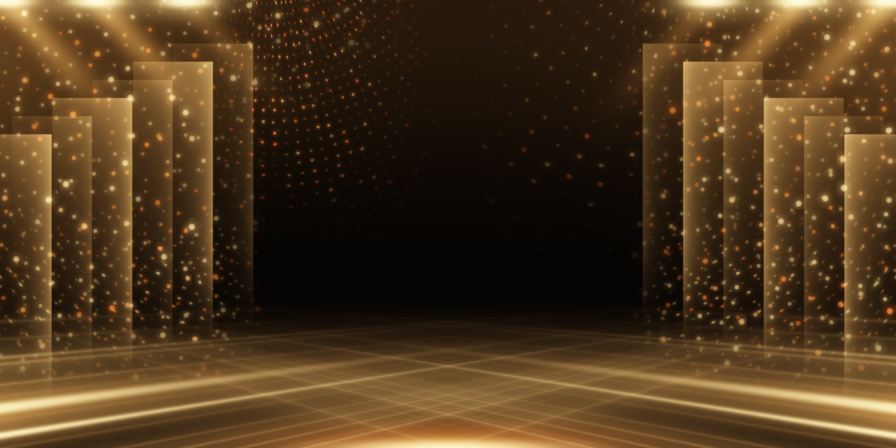
Reproduce this background procedurally as a Shadertoy shader.

```glsl
// Golden stage: glowing side panels, spotlights, drifting sparks and a streaked floor.
#define PANELS 6
#define STREAKS 20
#define GOLD vec3(1.0, 0.59, 0.24)
#define AMBER vec3(1.0, 0.36, 0.09)
#define CREAM vec3(1.0, 0.77, 0.43)
#define PANEL_GAIN 0.80
#define BEAM_GAIN 0.75
#define SPARK_GAIN 1.15
#define FLOOR_TOP 0.34

vec2 hash22(vec2 p) {
    vec3 q = fract(p.xyx * vec3(0.1031, 0.1030, 0.0973));
    q += dot(q, q.yzx + 33.33);
    return fract((q.xx + q.yz) * q.zy);
}

float gauss(float x) { return exp(-x * x); }

// One soft dot in each grid cell, with random place, size and tint
vec3 sparks(vec2 grid, float radius, float jitter) {
    vec2 id = floor(grid);
    vec2 h = hash22(id + 17.0);
    vec2 place = 0.5 + jitter * (hash22(id + 71.0) - 0.5);
    float r = radius * mix(0.55, 1.0, h.x);
    float d = length(fract(grid) - place);
    float glow = smoothstep(r, r * 0.25, d) + 0.25 * gauss(d / (r * 1.4));
    return mix(AMBER, CREAM, smoothstep(0.1, 0.6, h.y)) * glow * mix(0.2, 1.0, h.x * h.x);
}

// Dots set along concentric arcs
vec3 arcDots(vec2 p, vec2 centre, float spacing, float radius) {
    vec2 v = p - centre;
    return sparks(vec2(atan(v.x, -v.y) * 0.5, length(v)) / spacing + 40.0, radius, 0.2);
}

// Glass panels rising toward the middle, each lit on its inner edge
vec3 panels(vec2 m, float aa) {
    vec3 sum = vec3(0.0);
    for (int i = 0; i < PANELS; i++) {
        float k = float(i);
        float edge = 0.115 + 0.09 * k;
        float top = 0.70 + 0.0325 * k + 0.008 * k;
        float base = 0.08 + 0.034 * k;
        float u = clamp((m.x - edge) / 0.178 + 1.0, 0.0, 1.0);
        float inside = smoothstep(-aa, aa, edge - m.x) * smoothstep(-aa, aa, m.x - edge + 0.178)
                     * smoothstep(-aa, aa, top - m.y);
        float gain = i % 2 == 0 ? 1.0 : 0.36;
        float fade = smoothstep(base, base + 0.28, m.y);
        float drop = min(m.y - top, 0.0);
        float cap = exp(drop * 9.0);
        float fill = 0.02 + 0.46 * u * u * u * u + cap * (0.20 + 0.32 * u);
        float rim = 0.35 * exp(min(m.x - edge, 0.0) / 0.010) + 0.20 * exp(drop / 0.006);
        sum += mix(GOLD, CREAM, 0.4) * inside * gain * fade * (fill + rim);
    }
    return sum * PANEL_GAIN;
}

// Lamps along the top with slanted beams
vec3 spotlights(vec2 m) {
    vec3 sum = vec3(0.0);
    vec2 dir = normalize(vec2(0.68, -0.73));
    for (int i = 0; i < 3; i++) {
        vec2 v = m - vec2(0.015 + 0.2 * float(i), 0.997);
        float along = dot(v, dir);
        float across = dot(v, vec2(-dir.y, dir.x));
        float beam = gauss(across / (0.024 + 0.04 * max(along, 0.0)));
        beam *= smoothstep(-0.03, 0.04, along) * exp(-max(along, 0.0) * 4.0);
        beam *= smoothstep(0.42, 0.18, along) * (i == 2 ? 0.35 : 1.0);
        float flare = 2.6 * gauss(length(v / vec2(0.046, 0.011)))
                    + 0.6 * gauss(length(v / vec2(0.085, 0.035)));
        sum += GOLD * beam * BEAM_GAIN + CREAM * flare;
    }
    return sum;
}

// Light trails running from the near side to a far vanishing point
vec3 streaks(vec2 p) {
    vec2 v = vec2(2.34, 0.39) - p;
    float slope = v.y / max(v.x, 0.1);
    float nearSide = exp(-p.x * 1.7);
    vec3 sum = vec3(0.0);
    for (int i = 0; i < STREAKS; i++) {
        vec2 h = hash22(vec2(float(i), 5.0));
        float s = 0.045 + 0.0135 * (float(i) + 0.7 * h.x);
        float d = abs(slope - s);
        float thin = gauss(d / 0.0018) * (0.1 + 0.6 * h.y * h.y);
        float wide = gauss(d / (0.007 + 0.012 * h.x)) * 0.17 * (0.5 + h.y);
        sum += mix(GOLD, CREAM, 0.6 * h.y) * (thin * nearSide + wide * (0.22 + 0.8 * nearSide));
    }
    // Hot trails at the outer edge
    float hot = gauss((slope - 0.129) / 0.0045) + 0.8 * gauss((slope - 0.155) / 0.003);
    float halo = gauss((slope - 0.135) / 0.020);
    return sum + exp(-p.x * 3.0) * (CREAM * hot * 2.0 + GOLD * halo * 0.65);
}

void mainImage(out vec4 fragColor, in vec2 fragCoord) {
    vec2 p = fragCoord / iResolution.xy * vec2(2.0, 1.0);
    vec2 m = vec2(min(p.x, 2.0 - p.x), p.y);
    float aa = 1.0 / iResolution.y;
    float side = 1.0 - m.x;

    // Dark hall with a warm upper haze
    float haze = smoothstep(0.40, 1.05, p.y) * (0.15 + 0.30 * side * side);
    vec3 col = vec3(0.016, 0.011, 0.006) + GOLD * haze * 0.72;
    col += GOLD * 0.07 * smoothstep(0.62, 0.2, m.x) * smoothstep(0.15, 0.5, p.y);
    col += panels(m, aa) + spotlights(m);

    // Loose sparks over the sides, then ordered arcs of dots
    float wings = smoothstep(0.62, 0.40, m.x) * smoothstep(0.10, 0.35, p.y);
    float drift = smoothstep(1.05, 0.45, p.x + 1.1 * (1.0 - p.y)) * step(p.x, 1.0);
    vec3 loose = sparks(p * 15.0, 0.15, 0.7) + 0.65 * sparks(p * 25.0 + 9.3, 0.18, 0.6);
    col += loose * max(wings, drift) * SPARK_GAIN;
    float leftArcs = smoothstep(1.02, 0.60, p.x) * smoothstep(0.45, 0.62, p.x) * smoothstep(0.46, 0.75, p.y);
    col += mix(AMBER, vec3(1.0), 0.5) * arcDots(p, vec2(0.60, 1.22), 0.024, 0.21) * leftArcs * 0.85;
    float rightArcs = smoothstep(0.98, 1.35, p.x) * smoothstep(0.35, 0.85, p.y);
    col += arcDots(p, vec2(1.55, 1.25), 0.045, 0.14) * rightArcs * 0.40;
    float lowArcs = smoothstep(0.60, 0.42, m.x) * gauss((p.y - 0.36) / 0.13);
    col += arcDots(m, vec2(0.70, 0.95), 0.024, 0.20) * lowArcs * 0.65;

    // Floor with crossing trails and a hot centre
    float ground = smoothstep(FLOOR_TOP, 0.12, p.y);
    col += ground * (streaks(p) + streaks(vec2(2.0 - p.x, p.y)));
    float pool = gauss((p.y - 0.14) / 0.10) * (0.14 + 0.14 * gauss(side == 0.0 ? 0.0 : side / 0.6));
    col += mix(GOLD, CREAM, 0.5) * ground * pool;
    vec2 c = p - vec2(1.0, -0.005);
    col += AMBER * 0.9 * gauss(length(c / vec2(0.32, 0.050)));
    col += CREAM * 2.5 * gauss(length(c / vec2(0.20, 0.018)));

    fragColor = vec4(1.0 - exp(-1.35 * col), 1.0);
}
```
